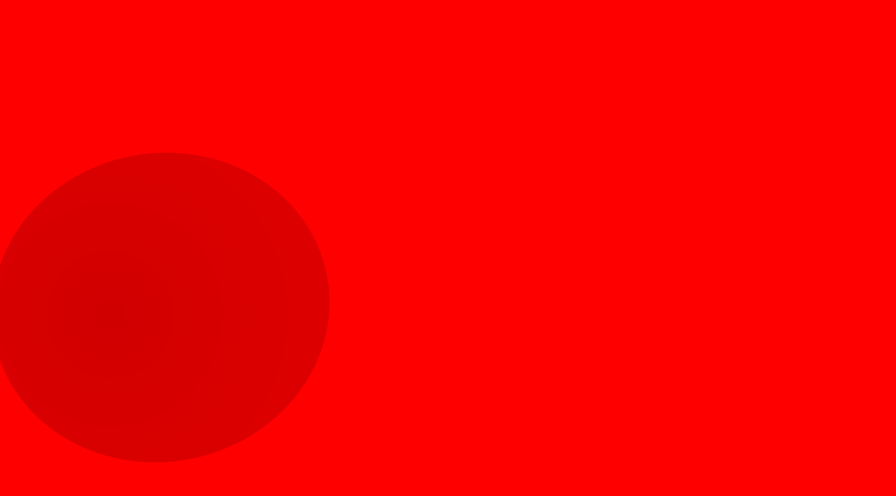
Write a Shadertoy shader that draws this background.

```glsl
// A flat red field with one large, slightly tilted dark red disc at the lower left.
// The disc is a rotated ellipse distance, shaded by a soft radial gradient
// whose darkest point lies left of the disc's centre.

// Approximate signed distance to an axis-aligned ellipse.
float ellipseDistance(vec2 p, vec2 radii) {
    float k = length(p / radii);
    float slope = length(p / (radii * radii));
    return k * (k - 1.0) / max(slope, 1e-4);
}

mat2 rotation(float angle) {
    float c = cos(angle), s = sin(angle);
    return mat2(c, -s, s, c);
}

void mainImage(out vec4 fragColor, in vec2 fragCoord) {
    // Canvas heights, origin at the lower left
    vec2 p = fragCoord / iResolution.y;
    float pixel = 1.0 / iResolution.y;

    // Tilted disc, cut by the left border
    vec2 local = rotation(0.19) * (p - vec2(0.324, 0.380));
    float edge = ellipseDistance(local, vec2(0.3414, 0.3111));
    float disc = 1.0 - smoothstep(-0.7 * pixel, 0.7 * pixel, edge);

    // Shade that lightens away from its dark core
    float shade = 0.818 + 0.12 * length(p - vec2(0.223, 0.366));

    vec3 red = vec3(1.0, 0.0, 0.0);
    fragColor = vec4(red * mix(1.0, shade, disc), 1.0);
}
```
